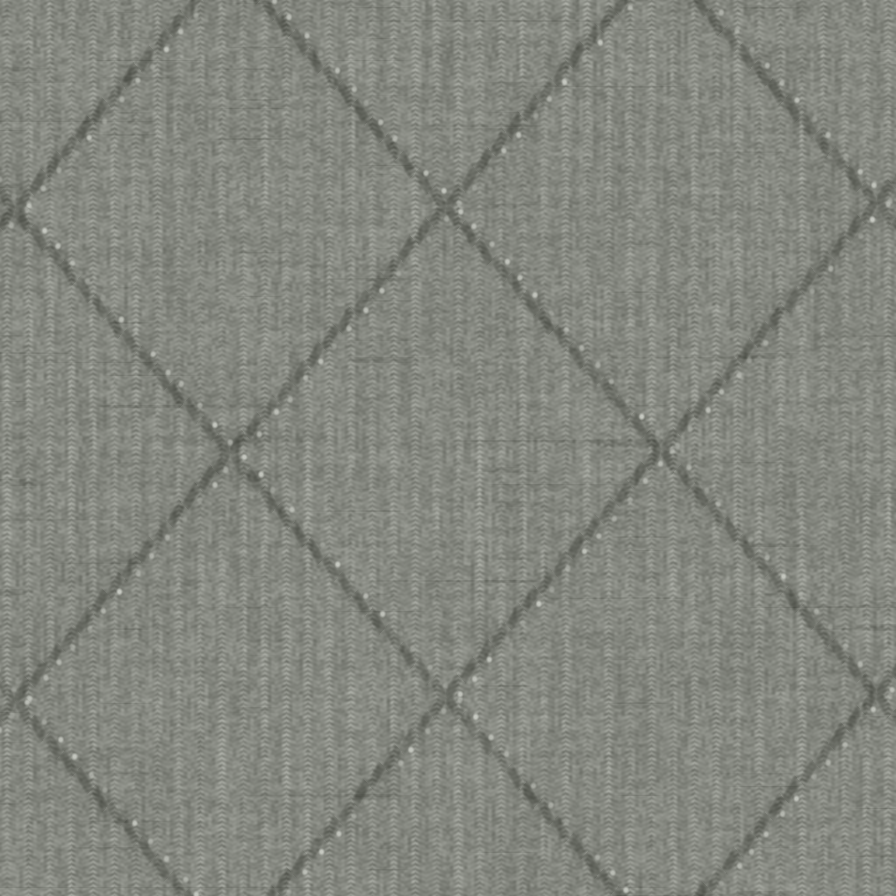
This texture is drawn by a Shadertoy shader. Its source:

```glsl
const vec3 CLOTH = vec3(0.526, 0.536, 0.506);
const vec3 GROOVE = vec3(0.385, 0.395, 0.365);
const vec3 GLINT = vec3(0.78, 0.79, 0.76);

const vec2 DIAMOND = vec2(0.481, 0.548);   // width and height of one diamond
const vec2 CROSSING = vec2(0.4987, 0.7695); // a point where two seams meet
const float TILT = 0.008;                  // rise of the quilting per unit across
const float STITCHES = 14.0;               // stitches along one diamond side
const float SEAM_HALF_WIDTH = 0.0075;
const float GLINT_OFFSET = 0.0085;
const float GLINT_RADIUS = 0.0042;

const float STRIPES = 41.7;                // herringbone columns across
const float TWILL_ROWS = 190.0;            // twill ribs down
const float THREADS = 256.0;
const float TWILL_DEPTH = 0.024;
const float STRIPE_DEPTH = 0.045;
const float GRAIN_DEPTH = 0.10;
const float WARP_DEPTH = 0.055;
const float WEFT_DEPTH = 0.035;
const float SLUB_DEPTH = 0.05;

float hash(vec2 p) {
    vec3 h = fract(vec3(p.xyx) * 0.1031);
    h += dot(h, h.yzx + 33.33);
    return fract((h.x + h.y) * h.z);
}

float noise(vec2 p) {
    vec2 cell = floor(p);
    vec2 f = fract(p);
    f = f * f * (3.0 - 2.0 * f);
    float low = mix(hash(cell), hash(cell + vec2(1.0, 0.0)), f.x);
    float high = mix(hash(cell + vec2(0.0, 1.0)), hash(cell + 1.0), f.x);
    return mix(low, high, f.y);
}

// Brightness offset of the woven cloth
float weave(vec2 uv) {
    // Chevron ribs, with a pale dotted ridge in each column
    float column = uv.x * STRIPES + 0.17;
    float fromRidge = abs(fract(column) - 0.5);
    float rib = sin(6.2832 * (uv.y * TWILL_ROWS + 2.0 * fromRidge));
    float strength = 0.5 + noise(vec2(floor(column) * 7.3, uv.y * 5.0));
    float ridge = smoothstep(0.28, 0.04, fromRidge) * strength;
    float tone = TWILL_DEPTH * rib * (0.7 + 0.6 * ridge);
    tone += STRIPE_DEPTH * (ridge - 0.32) * (0.65 + 0.35 * rib);

    // Uneven threads and fine grain
    tone += GRAIN_DEPTH * (noise(uv * THREADS) - 0.5);
    tone += WARP_DEPTH * (noise(uv * vec2(THREADS, 14.0) + 31.0) - 0.5);
    tone += WEFT_DEPTH * (noise(uv * vec2(10.0, THREADS) + 67.0) - 0.5);

    // Occasional dark slubs along the weft
    float slub = noise(uv * vec2(7.0, THREADS * 0.8) + 113.0);
    return tone - SLUB_DEPTH * smoothstep(0.86, 0.97, slub);
}

// One family of seams: x is groove cover, y is glint cover
vec2 seam(float across, float along, float seed, float pixel) {
    float line = round(across);
    float d = (across - line) / length(1.0 / DIAMOND);
    float s = along * STITCHES;
    float stitch = floor(s);
    float t = fract(s) - 0.5;
    vec2 id = vec2(stitch + 17.0 * seed, line + 41.0 * seed);
    float vary = hash(id);

    // Slanted stitch sunk in a soft hollow
    float slanted = abs(d + 0.0015 + 0.005 * t + 0.002 * (vary - 0.5));
    float core = 1.0 - smoothstep(0.003 - pixel * 0.5, SEAM_HALF_WIDTH + pixel * 0.5, slanted);
    float gap = 0.62 + 0.38 * smoothstep(0.5, 0.25, abs(t));
    float hollow = 1.0 - smoothstep(0.004, 0.016, abs(d));
    float groove = max(core * gap * (0.7 + 0.3 * vary), 0.22 * hollow);

    // Pale thread showing at the stitch end
    float stitchLength = 0.5 * length(DIAMOND) / STITCHES;
    vec2 jitter = vec2(hash(id + 5.7), hash(id + 9.1)) - 0.5;
    vec2 toGlint = vec2(t * stitchLength, d - GLINT_OFFSET) - jitter * vec2(0.008, 0.003);
    float glint = 1.0 - smoothstep(0.001, GLINT_RADIUS + pixel * 0.5, length(toGlint));
    return vec2(groove, glint * (0.25 + 0.75 * hash(id + 23.0)));
}

void mainImage(out vec4 fragColor, in vec2 fragCoord) {
    vec2 uv = fragCoord / iResolution.xy;
    float pixel = 1.0 / min(iResolution.x, iResolution.y);

    // Diamond lattice: seams lie where either diagonal is whole
    vec2 p = uv - CROSSING;
    p.y -= TILT * p.x;
    p /= DIAMOND;
    float falling = p.x + p.y;
    float rising = p.x - p.y;
    vec2 cover = max(seam(falling, rising, 1.0, pixel), seam(rising, falling, 2.0, pixel));

    // Cloth, then the seams pressed into it
    float tone = weave(uv);
    vec3 color = mix(CLOTH + tone, GROOVE + 0.8 * tone, cover.x);
    color = mix(color, GLINT, cover.y);
    fragColor = vec4(color, 1.0);
}
```
